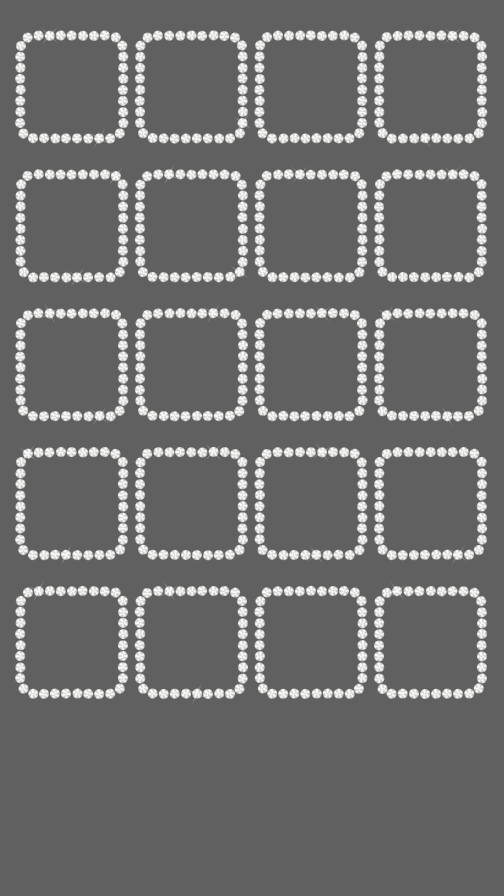
Write a Shadertoy shader that draws this pattern.

```glsl
#define GRID vec2(4.0, 5.0)
#define PITCH vec2(0.2373, 0.2755)
#define FIRST_CENTER vec2(0.1424, 0.1727)
#define FRAME_HALF 0.1019
#define CORNER 0.0278
#define GEMS 35
#define GEM_RADIUS 0.0100
#define GEM_JITTER 0.0006
#define GLINT_LENGTH 0.025
#define GLINT_WIDTH 0.0011
#define BACKDROP vec3(0.378, 0.378, 0.376)

const float HALF_PI = 1.5707963;

float hash(vec2 p) {
    vec3 q = fract(p.xyx * vec3(0.1031, 0.1030, 0.0973));
    q += dot(q, q.yzx + 33.33);
    return fract((q.x + q.y) * q.z);
}

vec2 rotate(vec2 p, float angle) {
    float c = cos(angle), s = sin(angle);
    return vec2(c * p.x - s * p.y, s * p.x + c * p.y);
}

// Point on the rounded square, clockwise from the top middle; turn is 0 to 1
vec2 framePoint(float turn) {
    float straight = FRAME_HALF - CORNER;
    float arc = HALF_PI * CORNER;
    float quarter = fract(turn) * 4.0;
    float along = fract(quarter) * (2.0 * straight + arc);
    float angle = clamp((along - straight) / CORNER, 0.0, HALF_PI);
    vec2 p = vec2(min(along, straight), straight - max(along - straight - arc, 0.0));
    p += CORNER * vec2(sin(angle), cos(angle));
    return rotate(p, -HALF_PI * floor(quarter));
}

// Brilliant cut: a bright table, alternating facets and a shaded rim
float gemTone(vec2 q, float seed, float px) {
    float r = length(q);
    float angle = atan(q.y, q.x + 1e-5) + 6.2832 * seed;
    float soft = min(1.0, 4.0 * px / max(r, 0.1));
    float outer = smoothstep(-soft, soft, cos(5.0 * angle));
    float inner = smoothstep(-soft, soft, cos(3.0 * angle + 9.0 * seed));
    float ring = smoothstep(0.5 - px, 0.5 + px, r);
    float tone = mix(mix(0.86, 0.99, inner), mix(0.81, 0.98, outer), ring);
    tone += 0.04 * dot(q, vec2(-0.6, 0.8));
    return tone - 0.14 * smoothstep(0.72, 1.0, r);
}

float glintArm(vec2 q, float px) {
    float taper = max(0.0, 1.0 - abs(q.x) / GLINT_LENGTH);
    return taper * clamp(0.5 + (GLINT_WIDTH * taper - abs(q.y)) / px, 0.0, 1.0);
}

void mainImage(out vec4 fragColor, in vec2 fragCoord) {
    float px = 1.0 / iResolution.x;
    vec2 p = vec2(fragCoord.x, iResolution.y - fragCoord.y) * px;
    vec2 cell = clamp(round((p - FIRST_CENTER) / PITCH), vec2(0.0), GRID - 1.0);
    vec2 local = (p - FIRST_CENTER - cell * PITCH) * vec2(1.0, -1.0);
    vec3 color = BACKDROP;

    // Gems strung around the frame
    for (int i = 0; i < GEMS; i++) {
        vec2 key = vec2(cell.x * float(GEMS) + float(i), cell.y * 17.0 + 3.0);
        float seed = hash(key);
        vec2 jitter = (vec2(seed, hash(key + 71.0)) - 0.5) * 2.0 * GEM_JITTER;
        vec2 q = local - framePoint(float(i) / float(GEMS)) - jitter;
        float cover = clamp(0.5 + (GEM_RADIUS - length(q)) / px, 0.0, 1.0);
        float tone = gemTone(q / GEM_RADIUS, seed, px / GEM_RADIUS);
        color = mix(color, tone * vec3(1.0, 1.0, 0.993), cover);
    }

    // Occasional glints: one along the top, one around the lower right
    for (int k = 0; k < 2; k++) {
        vec2 key = cell * 7.0 + float(k) * 41.0 + 5.0;
        float pick = hash(key + 13.0);
        float gem = k == 0 ? floor(mix(-4.0, 5.0, pick)) : floor(mix(10.0, 19.0, pick));
        float chance = k == 0 ? 0.75 : 0.4;
        vec2 q = local - framePoint(gem / float(GEMS));
        q = rotate(q, mix(0.4, 1.1, hash(key + 29.0)));
        float glint = max(glintArm(q, px), glintArm(q.yx, px));
        color = mix(color, vec3(1.0), 0.75 * glint * step(hash(key), chance));
    }

    fragColor = vec4(color, 1.0);
}
```
